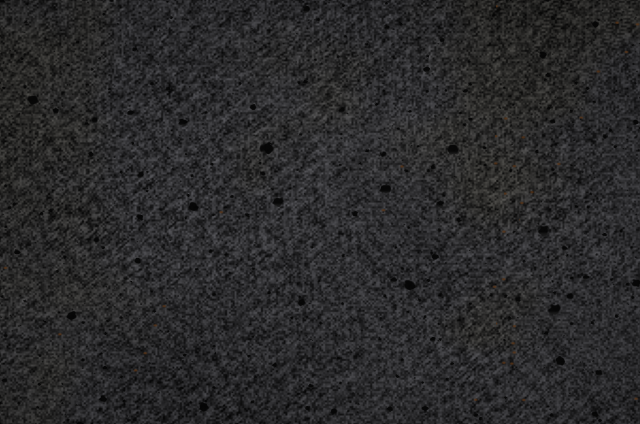
This texture is drawn by a Shadertoy shader. Its source:

```glsl
// Dark, weathered concrete: fine grey grain with faint diagonal hatching,
// broad cloudy patches and round black pits in four sizes, plus rare rust flecks.
// Layers of value noise give the surface; jittered grids scatter the pits.

#define BASE_GREY 0.169
#define GRAIN_SCALE 225.0
#define GRAIN_CONTRAST 0.185
#define HATCH_ANGLE 0.70
#define HATCH_CONTRAST 0.12
#define CLUMP_CONTRAST 0.07
#define PATCH_CONTRAST 0.07
#define PIT_SIZE 0.050
#define PIT_SHARE 0.34
#define VIGNETTE 0.50
#define COOL_TINT vec3(0.985, 0.985, 1.035)
#define WARM_TINT vec3(1.015, 1.0, 0.955)

float hash(vec2 p) {
    return fract(sin(dot(p, vec2(127.1, 311.7))) * 43758.5453);
}

float noise(vec2 p) {
    vec2 cell = floor(p), f = fract(p);
    f = f * f * (3.0 - 2.0 * f);
    float low = mix(hash(cell), hash(cell + vec2(1.0, 0.0)), f.x);
    float high = mix(hash(cell + vec2(0.0, 1.0)), hash(cell + 1.0), f.x);
    return mix(low, high, f.y);
}

float fbm(vec2 p) {
    float sum = 0.0, weight = 0.5;
    for (int i = 0; i < 4; i++) {
        sum += weight * noise(p);
        p = p * 2.03 + 17.3;
        weight *= 0.5;
    }
    return sum / 0.9375;
}

// Noise stretched along the hatching direction
float hatch(vec2 p) {
    vec2 along = vec2(cos(HATCH_ANGLE), sin(HATCH_ANGLE));
    vec2 across = vec2(-along.y, along.x);
    return noise(vec2(dot(p, along) * 60.0, dot(p, across) * 185.0));
}

// One jittered grid of pits: x = darkness, y = lit lower rim
vec2 pits(vec2 p, float cells, float share, float pixel) {
    vec2 id = floor(p * cells), seed = id + cells * 3.7;
    float radius = PIT_SIZE * pow(cells, -0.85) * mix(0.65, 1.1, hash(seed + 5.1));
    vec2 centre = (id + mix(vec2(0.15), vec2(0.85), vec2(hash(seed + 1.3), hash(seed + 2.9)))) / cells;
    vec2 d = p - centre;
    d.y *= mix(1.0, 1.3, hash(seed + 7.7));
    float wobble = 0.6 * (noise(d / radius * 1.5 + seed * 9.1) - 0.5);
    float dist = length(d) - radius * (1.0 + wobble);
    float soft = max(pixel, radius * 0.22);
    float present = step(hash(seed + 11.9), share);
    float dark = present * (1.0 - smoothstep(-soft, soft, dist));
    float rim = dark * smoothstep(0.2, 0.9, -d.y / radius) * step(0.65, hash(seed + 4.4));
    return vec2(dark, rim);
}

// Sparse rust flecks gathered in a vertical band right of centre
float rust(vec2 p, float aspect, float pixel) {
    vec2 id = floor(p * 45.0);
    vec2 d = fract(p * 45.0) - mix(vec2(0.3), vec2(0.7), vec2(hash(id + 3.3), hash(id + 8.1)));
    float band = exp(-pow((p.x / aspect - 0.795) / 0.025, 2.0));
    float present = step(hash(id + 21.7), 0.11 * band);
    float shape = length(d * vec2(0.8, 1.2)) / 45.0;
    return present * (1.0 - smoothstep(0.001, 0.003 + pixel, shape));
}

void mainImage(out vec4 fragColor, in vec2 fragCoord) {
    vec2 uv = fragCoord / iResolution.xy;
    vec2 p = fragCoord / iResolution.y;
    float pixel = 1.0 / iResolution.y;
    float aspect = iResolution.x / iResolution.y;

    // Surface brightness
    float patches = fbm(p * 3.2 + 4.7);
    float hatchArea = smoothstep(0.3, 0.7, noise(p * 4.5 + 31.0));
    float grey = BASE_GREY + PATCH_CONTRAST * (patches - 0.5);
    grey += GRAIN_CONTRAST * (noise(p * GRAIN_SCALE) - 0.5);
    grey += HATCH_CONTRAST * mix(0.45, 1.0, hatchArea) * (hatch(p) - 0.5);
    grey += CLUMP_CONTRAST * (noise(p * 85.0 + 9.0) - 0.5);
    vec2 offset = uv - 0.5;
    grey *= 1.06 - VIGNETTE * dot(offset, offset);

    // Cool grey with warmer stains
    float warmth = smoothstep(0.5, 0.75, fbm(p * 2.6 + 52.0));
    vec3 color = max(grey, 0.03) * mix(COOL_TINT, WARM_TINT, warmth);
    color = mix(color, vec3(0.36, 0.21, 0.09), 0.75 * rust(p, aspect, pixel));

    // Pits from large and rare to tiny and clustered
    float cells = 5.0;
    float cluster = smoothstep(0.25, 0.75, noise(p * 7.0 + 70.0));
    for (int i = 0; i < 4; i++) {
        float share = PIT_SHARE * (i < 2 ? 0.9 : mix(0.5, 1.4, cluster));
        vec2 pit = pits(p + float(i) * 0.137, cells, share, pixel);
        color = mix(color, vec3(0.018), pit.x * (i < 3 ? 0.95 : 0.75));
        color += pit.y * (i < 2 ? 0.07 : 0.0);
        cells *= 2.0;
    }

    fragColor = vec4(clamp(color, 0.0, 1.0), 1.0);
}
```
